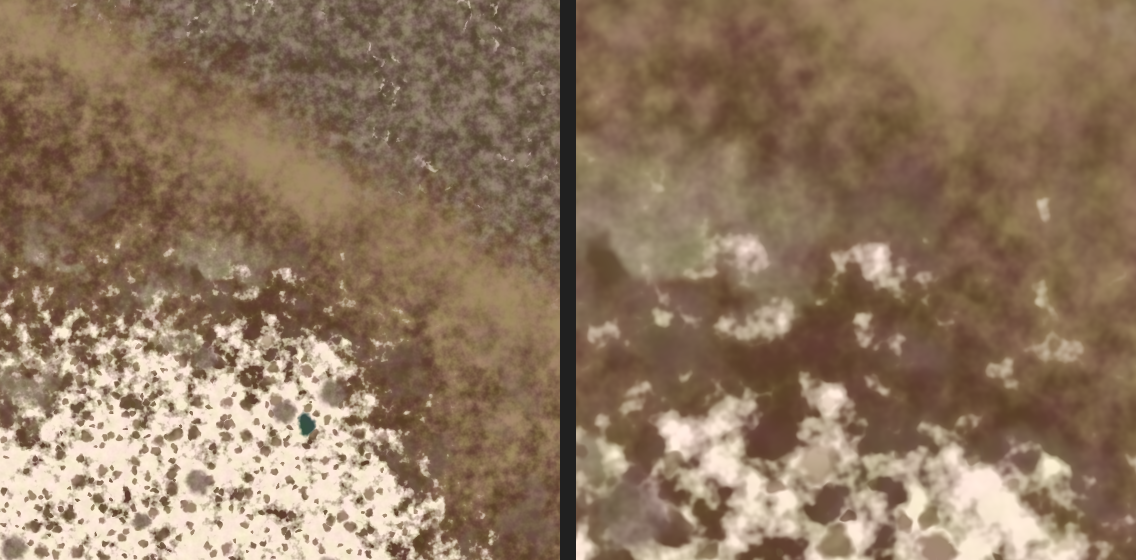
Left, the full canvas; right, a detail of the centre.
A Shadertoy shader for this texture:

```glsl
// Weathered ground: speckled cream crust, rusty earth, a tan diagonal band and grey scrub.

vec2 hash2(vec2 p) {
    vec3 q = fract(p.xyx * vec3(0.1031, 0.1030, 0.0973));
    q += dot(q, q.yzx + 33.33);
    return fract((q.xx + q.yz) * q.zy);
}

float cornerSlope(vec2 cell, vec2 offset) {
    float angle = 6.2832 * hash2(cell).x;
    return dot(vec2(cos(angle), sin(angle)), offset);
}

float gradientNoise(vec2 p) {
    vec2 i = floor(p), f = fract(p);
    vec2 u = f * f * f * (f * (f * 6.0 - 15.0) + 10.0);
    vec2 x = vec2(1, 0), y = vec2(0, 1);
    return mix(mix(cornerSlope(i, f), cornerSlope(i + x, f - x), u.x),
               mix(cornerSlope(i + y, f - y), cornerSlope(i + 1.0, f - 1.0), u.x), u.y);
}

float fbm(vec2 p) {
    float sum = 0.0, amplitude = 0.65;
    for (int i = 0; i < 3; i++) {
        sum += amplitude * gradientNoise(p);
        p = mat2(1.6, 1.2, -1.2, 1.6) * p + 17.3;
        amplitude *= 0.6;
    }
    return sum;
}

// Soft round spots, one candidate per cell
float spots(vec2 p, float chance, float size) {
    float cover = 0.0;
    for (int j = -1; j <= 1; j++)
    for (int i = -1; i <= 1; i++) {
        vec2 cell = floor(p) + vec2(i, j);
        vec2 pick = hash2(cell + 71.0);
        float radius = size * (0.45 + 0.55 * pick.y);
        float dist = length(p - cell - 0.15 - 0.7 * hash2(cell));
        cover = max(cover, step(pick.x, chance) * (1.0 - smoothstep(0.5 * radius, radius, dist)));
    }
    return cover;
}

void mainImage(out vec4 fragColor, in vec2 fragCoord) {
    vec2 uv = fragCoord / iResolution.xy;
    vec2 wobble = vec2(fbm(uv * 7.0), fbm(uv * 7.0 + 40.0));
    vec2 p = uv + 0.05 * wobble;
    vec2 ragged = uv + 0.010 * vec2(fbm(uv * 45.0), fbm(uv * 45.0 + 60.0));
    float broad = fbm(uv * 5.0 + 3.0);
    float clumps = fbm(p * 13.0 + 21.0);
    float fine = fbm(uv * 30.0 + 8.0);
    float grain = fbm(uv * 55.0 + 90.0);

    // Rusty earth, smoother and paler along the diagonal band
    float diagonal = (p.y - 1.0 + 0.6 * p.x) / 1.17;
    float band = exp(-diagonal * diagonal / 0.007);
    float rough = mix(1.0, 0.55, band);
    float lowerRight = smoothstep(0.5, 0.9, uv.x) * (1.0 - smoothstep(0.3, 0.55, uv.y));
    float tone = 0.38 + 0.38 * band + 0.10 * lowerRight + 0.5 * broad
               + rough * (0.55 * clumps + 0.6 * fine + 0.45 * grain);
    vec3 color = mix(vec3(0.36, 0.24, 0.17), vec3(0.64, 0.54, 0.40), smoothstep(-0.1, 1.05, tone));
    float cool = smoothstep(0.0, 0.35, fbm(p * 9.0 + 55.0)) * (1.0 - band);
    color = mix(color, vec3(0.47, 0.39, 0.34), 0.5 * cool);

    // Grey scrub in the upper right
    float scrub = smoothstep(0.04, 0.17, diagonal + 0.12 * clumps + 0.06 * fine);
    float scrubTone = 0.46 + 0.4 * clumps + 0.8 * fine + 0.7 * grain;
    vec3 grey = mix(vec3(0.35, 0.28, 0.22), vec3(0.59, 0.53, 0.46), smoothstep(-0.1, 1.1, scrubTone));
    color = mix(color, grey, 0.9 * scrub);

    // Thin pale flecks and twigs on the scrub
    vec2 twig = ragged * mat2(24.0, 9.0, -14.0, 20.0);
    float thread = 1.0 - smoothstep(0.02, 0.12, abs(gradientNoise(twig)));
    float sparse = smoothstep(0.12, 0.3, fbm(uv * 8.0 + 130.0)) * smoothstep(-0.05, 0.2, grain);
    color = mix(color, vec3(0.80, 0.73, 0.68), 0.85 * thread * sparse * smoothstep(0.02, 0.1, diagonal));

    // Signed depth into the crust at the lower left
    float crustDepth = min(0.41 - uv.y, 1.1 * (0.83 - uv.x - 0.6 * uv.y));
    crustDepth -= 0.16 * exp(-dot(uv - vec2(0.03, 0.26), uv - vec2(0.03, 0.26)) / 0.008);

    // Pale grey-green patches fringing the crust
    float fringe = smoothstep(-0.22, -0.1, crustDepth) * (1.0 - smoothstep(0.0, 0.12, crustDepth))
                 * (1.0 - smoothstep(0.4, 0.55, uv.x));
    float lichen = smoothstep(0.02, 0.28, fbm(p * 8.0 + 77.0) + 0.25 * fine);
    color = mix(color, vec3(0.63, 0.58, 0.48) + 0.15 * grain, 0.85 * fringe * lichen);

    // Cream crust breaking up towards its rim
    float crust = clamp(2.2 * crustDepth, -0.8, 0.34) + 0.6 * clumps + 0.55 * fine + 0.4 * grain;
    vec3 cream = mix(vec3(0.75, 0.68, 0.59), vec3(0.98, 0.91, 0.83), smoothstep(0.08, 0.3, crust));
    color = mix(color, cream + 0.06 * grain, smoothstep(-0.06, 0.12, crust));

    // Brown specks and a few larger grey discs on the crust
    float inside = smoothstep(-0.05, 0.06, crustDepth);
    float specks = max(spots(ragged * 30.0, 0.45, 0.46), spots(ragged * 52.0 + 9.0, 0.35, 0.48));
    vec3 speckColor = mix(vec3(0.40, 0.30, 0.21), vec3(0.58, 0.48, 0.38), smoothstep(-0.3, 0.3, fine + clumps));
    color = mix(color, speckColor, 0.88 * specks * inside);
    float discs = spots(ragged * 9.0 + 4.0, 0.2, 0.28);
    color = mix(color, vec3(0.51, 0.43, 0.37) + 0.15 * grain, 0.9 * discs * inside);

    // Lone dark teal pebble
    float pebble = length((ragged - vec2(0.547, 0.243)) * vec2(1.5, 1.0));
    color = mix(color, vec3(0.22, 0.31, 0.27), 1.0 - smoothstep(0.014, 0.025, pebble));

    // Faint drift between violet and olive
    color += 0.09 * gradientNoise(uv * 38.0 + 200.0) * vec3(0.3, -0.2, 0.6);
    fragColor = vec4(clamp(color, 0.0, 1.0), 1.0);
}
```
